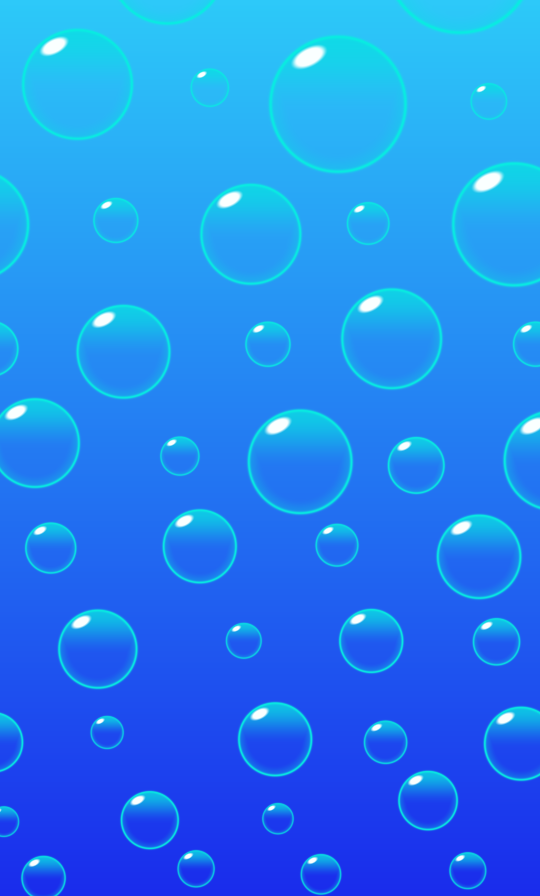
Write a Shadertoy shader that draws this background.

```glsl
// Glossy bubbles rising through a vertical cyan-to-blue gradient.
// Rows of alternating large and small bubbles are shifted and jittered by a hash;
// rows spread apart and bubbles grow towards the top.

vec3 hash3(vec2 cell) {
    vec3 q = vec3(dot(cell, vec2(127.1, 311.7)),
                  dot(cell, vec2(269.5, 183.3)),
                  dot(cell, vec2(419.2, 371.9)));
    return fract(sin(q) * 43758.5453);
}

vec3 drawBubble(vec3 color, vec2 offset, float radius, float pixel) {
    vec2 p = offset / radius;
    float dist = length(p);
    float edge = (dist - 1.0) * radius;
    float inside = smoothstep(pixel, -pixel, edge);

    // Cyan tint fading from the crown to the middle, with a faint inner glow
    float crown = 0.8 * smoothstep(-0.15, 1.0, p.y);
    float glow = 0.28 * smoothstep(0.72, 1.0, dist);
    color = mix(color, vec3(0.04, 0.87, 0.89), inside * max(crown, glow));

    // Bright thin rim, weaker on the smallest bubbles
    float width = max(0.0012 + 0.018 * radius, 0.7 * pixel);
    float rim = exp(-edge * edge / (width * width));
    color = mix(color, vec3(0.03, 0.93, 0.88),
                rim * mix(0.65, 0.95, smoothstep(0.02, 0.06, radius)));

    // Tilted oval highlight at the upper left
    vec2 h = mat2(0.89, -0.46, 0.46, 0.89) * (p - vec2(-0.43, 0.70));
    float oval = length(h / vec2(0.25, 0.125));
    float soft = 0.18 + 4.0 * pixel / radius;
    float shine = 1.0 - smoothstep(1.0 - soft, 1.0 + soft, oval);
    return mix(color, vec3(0.98, 1.0, 1.0), shine * inside);
}

void mainImage(out vec4 fragColor, in vec2 fragCoord) {
    vec2 uv = fragCoord / iResolution.x;
    float height = iResolution.y / iResolution.x;
    float pixel = 1.0 / iResolution.x;

    // Water gradient
    vec3 color = mix(vec3(0.10, 0.17, 0.925), vec3(0.175, 0.79, 0.975), uv.y / height);

    // Scattered bubbles: even columns large, odd columns small
    for (int row = 0; row < 10; row++) {
        float t = (float(row) + 0.3) / 9.0;
        float level = t * (0.6 + 0.4 * t);
        float shift = mod(0.191 * float(row) + 0.1, 0.5) - 0.5;
        for (int col = 0; col < 7; col++) {
            vec3 rnd = hash3(vec2(col, row) + 3.0);
            vec2 center = vec2(0.25 * float(col) + shift, level * height);
            center += (rnd.xy - 0.5) * vec2(0.07, 0.05);

            float radius = 0.035 + 0.09 * pow(level, 0.7);
            radius *= col % 2 == 0 ? mix(0.8, 1.08, rnd.z)
                                   : mix(0.75, 0.3, level) * mix(0.65, 1.15, rnd.z);

            vec2 offset = uv - center;
            if (length(offset) < radius * 1.1 + 4.0 * pixel)
                color = drawBubble(color, offset, radius, pixel);
        }
    }
    fragColor = vec4(color, 1.0);
}
```
